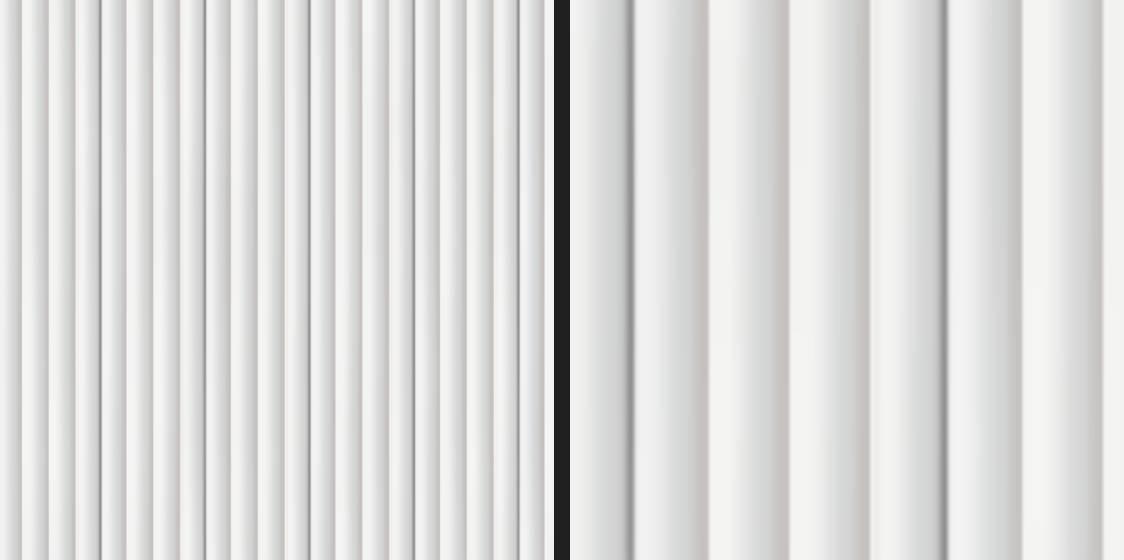
Left: the whole. Right: its middle third, enlarged.
Give the GLSL for this texture, as a Shadertoy shader.

```glsl
// White fluted wall cladding: vertical panels of four rounded ribs each.
// Every rib is shaded by a one-sided falloff ending in a warm groove;
// a thin dark seam parts the panels, and slow noise varies the shade.

#define PANEL_WIDTH 0.18865
#define FIRST_SEAM 0.1816
#define RIBS_PER_PANEL 3.89
#define RIB_START 0.073
#define GROOVE_SOFTNESS 0.07
#define SEAM_LEFT 0.0034
#define SEAM_RIGHT 0.0023
#define SHADE_VARIATION 0.012

const vec3 CREST  = vec3(0.955, 0.955, 0.950);
const vec3 SHADE  = vec3(0.828, 0.836, 0.832);
const vec3 GROOVE = vec3(0.775, 0.758, 0.750);
const vec3 SEAM   = vec3(0.550, 0.550, 0.545);

float hash(vec2 p) {
    p = fract(p * vec2(0.1031, 0.1137));
    p += dot(p, p.yx + 33.33);
    return fract((p.x + p.y) * p.x * 17.0);
}

// Smooth noise along a column, different for each seed
float columnNoise(float y, float seed) {
    float cell = floor(y), f = fract(y);
    f = f * f * (3.0 - 2.0 * f);
    return mix(hash(vec2(cell, seed)), hash(vec2(cell + 1.0, seed)), f) - 0.5;
}

// Colour across one rib, t running from its lit edge to its groove
vec3 ribColor(float t, float lastRib, float variation, float softness) {
    float s = t + variation;
    vec3 color = mix(CREST, SHADE, smoothstep(0.25, 0.80, s));
    vec3 groove = mix(GROOVE, vec3(0.765), lastRib);
    color = mix(color, groove, smoothstep(0.75, 0.98, s));
    // Faint step beside the lit edge of the last rib
    float ledge = (t - 0.12) / 0.045;
    color -= lastRib * vec3(0.022, 0.026, 0.030) * exp(-ledge * ledge);
    return mix(GROOVE, color, smoothstep(0.0, softness, t));
}

void mainImage(out vec4 fragColor, in vec2 fragCoord) {
    vec2 uv = fragCoord / iResolution.xy;
    float pixel = 1.0 / iResolution.x;

    // Panel and rib coordinates
    float panelX = (uv.x - FIRST_SEAM) / PANEL_WIDTH;
    float panel = floor(panelX);
    float ribX = fract(panelX) * RIBS_PER_PANEL + RIB_START;
    float rib = floor(ribX);
    float seed = panel * 4.0 + rib + 40.0;
    float lastRib = step(2.5, rib);
    float firstRib = 1.0 - step(0.5, rib);

    // Rounded rib with slow drift of its shadow
    float drift = 0.06 * columnNoise(uv.y * 3.0, seed);
    float softness = max(GROOVE_SOFTNESS, 1.5 * pixel * RIBS_PER_PANEL / PANEL_WIDTH);
    vec3 color = ribColor(fract(ribX), lastRib, drift, softness);
    color += SHADE_VARIATION * columnNoise(uv.y * 5.0, seed + 71.0);

    // Cool sheen on the rib that follows a seam
    color -= firstRib * vec3(0.018, 0.012, 0.008) * exp(-3.0 * fract(ribX));

    // Seam: broad shadow on its left, narrow on its right
    float seamDist = (panelX - floor(panelX + 0.5)) * PANEL_WIDTH;
    float seamWidth = max(seamDist < 0.0 ? SEAM_LEFT : SEAM_RIGHT, pixel);
    float seamLine = exp(-seamDist * seamDist / (seamWidth * seamWidth));
    float seamDepth = 0.9 + 0.2 * columnNoise(uv.y * 4.0, floor(panelX + 0.5) + 9.0);
    color = mix(color, SEAM, seamLine * seamDepth);

    fragColor = vec4(clamp(color, 0.0, 1.0), 1.0);
}
```
